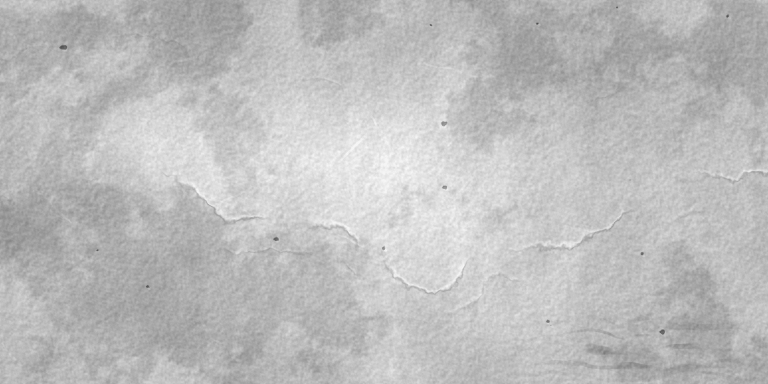
This texture is drawn by a Shadertoy shader. Its source:

```glsl
// Weathered pale plaster: a bright worn centre, darker mottled stains,
// flaking ridges, scratches and pits over a fine side-lit grain.
// Stains are thresholded fbm; the grain is an embossed noise height.
#define BASE_GREY 0.738
#define GLOW_GAIN 0.135
#define CLOUD_GAIN 0.16
#define STAIN_DEPTH 0.085
#define GRAIN_GAIN 0.115
#define GRAIN_SCALE 95.0
#define RIDGE_GAIN 0.13
#define PIT_COUNT 16
#define SCRATCH_COUNT 14

float hash(vec2 p) {
    vec3 q = fract(vec3(p.xyx) * 0.1031);
    q += dot(q, q.yzx + 33.33);
    return fract((q.x + q.y) * q.z);
}

float noise(vec2 p) {
    vec2 i = floor(p), f = fract(p);
    f = f * f * (3.0 - 2.0 * f);
    return mix(mix(hash(i), hash(i + vec2(1, 0)), f.x),
               mix(hash(i + vec2(0, 1)), hash(i + vec2(1, 1)), f.x), f.y);
}

// Zero-centred fractal noise
float fbm(vec2 p, int octaves) {
    float sum = 0.0, gain = 0.5;
    for (int i = 0; i < octaves; i++) {
        sum += gain * (noise(p) - 0.5);
        p = mat2(1.6, 1.2, -1.2, 1.6) * p + 17.3;
        gain *= 0.55;
    }
    return sum;
}

float blob(vec2 p, vec2 centre, vec2 radius) {
    vec2 d = (p - centre) / radius;
    return exp(-dot(d, d));
}

// Height of the flaking plaster edge across the wall
float ridgeLine(float x) {
    return 0.47 + 0.09 * smoothstep(0.0, 0.3, x) - 0.13 * smoothstep(0.35, 0.6, x)
         - 0.20 * smoothstep(0.82, 1.1, x) + 0.12 * smoothstep(1.12, 1.3, x)
         + 0.18 * smoothstep(1.42, 1.85, x);
}

// Dark lower lip with a lit upper lip, broken along its length
float ridge(vec2 p, float offset) {
    vec2 q = p + 0.09 * vec2(fbm(p * 13.0 + 4.0, 5), fbm(p * 13.0 + 31.0, 5));
    float slope = (ridgeLine(q.x + 0.01) - ridgeLine(q.x - 0.01)) / 0.02;
    float d = (q.y - ridgeLine(q.x) - offset) / sqrt(1.0 + slope * slope);
    float broken = smoothstep(0.42, 0.72, noise(p * 8.0 + offset * 90.0));
    float lip = 0.7 * exp(-pow((d - 0.008) / 0.006, 2.0)) - exp(-pow(d / 0.0045, 2.0));
    return lip * broken;
}

float segment(vec2 p, vec2 a, vec2 b) {
    vec2 ab = b - a;
    return length(p - a - ab * clamp(dot(p - a, ab) / dot(ab, ab), 0.0, 1.0));
}

void mainImage(out vec4 fragColor, in vec2 fragCoord) {
    vec2 p = fragCoord / iResolution.y;
    float width = iResolution.x / iResolution.y;
    float pixel = 1.0 / iResolution.y;
    p.x *= 2.0 / width;

    // Broad light and soft clouding
    vec2 w = p + 0.22 * vec2(fbm(p * 3.0, 4), fbm(p * 3.0 + 50.0, 4));
    float glow = blob(w, vec2(1.12, 0.36), vec2(0.45, 0.27))
               + 0.65 * blob(w, vec2(0.85, 0.62), vec2(0.62, 0.20));
    float tone = BASE_GREY + GLOW_GAIN * min(glow, 1.15);
    tone += CLOUD_GAIN * fbm(p * 5.0 + 9.0, 5);
    tone += 0.025 * (noise(p * vec2(38.0, 3.5)) - 0.5);

    // Mottled stains with crumbly borders
    float bias = 0.30 * blob(w, vec2(0.50, 0.25), vec2(0.38, 0.20))
               + 0.28 * blob(w, vec2(1.72, 0.86), vec2(0.35, 0.19))
               + 0.27 * blob(w, vec2(0.82, 0.94), vec2(0.42, 0.13))
               + 0.14 * blob(w, vec2(1.04, 0.60), vec2(0.09, 0.14))
               - 0.10 * glow - 0.06;
    float stain = fbm(w * 4.5 + 21.0, 5) + 0.34 * fbm(p * 34.0, 4) + bias;
    tone -= STAIN_DEPTH * smoothstep(-0.06, 0.13, stain);

    // Plaster edges and the level change beneath them
    float drop = ridgeLine(p.x) - p.y + 0.12 * fbm(p * 14.0, 5);
    tone -= 0.03 * smoothstep(-0.005, 0.02, drop) * (1.0 - smoothstep(0.02, 0.22, drop));
    tone += RIDGE_GAIN * (ridge(p, 0.0) + 0.5 * ridge(p, -0.09) + 0.3 * ridge(p, 0.36));

    // Trowel strokes near the lower right
    float strokes = smoothstep(0.58, 0.85, noise(vec2(p.x * 9.0, p.y * 95.0 + 6.0 * fbm(p * 6.0, 3))));
    tone -= 0.13 * strokes * blob(p, vec2(1.66, 0.09), vec2(0.24, 0.08));

    // Fine grain lit from the upper left
    vec2 q = p * GRAIN_SCALE;
    float relief = fbm(q, 3) - fbm(q + vec2(-0.45, 0.5), 3);
    tone += GRAIN_GAIN * relief + 0.06 * (noise(p * 190.0) - 0.5);
    tone += 0.05 * fbm(p * 45.0 + 70.0, 3);

    // Faint pale scratches
    for (int i = 0; i < SCRATCH_COUNT; i++) {
        float k = float(i);
        vec2 a = vec2(2.0 * hash(vec2(k, 1.7)), hash(vec2(k, 5.1)));
        float angle = mix(-1.2, 1.0, hash(vec2(k, 8.3)));
        vec2 b = a + mix(0.04, 0.17, hash(vec2(k, 3.9))) * vec2(cos(angle), sin(angle));
        float d = segment(p + 0.025 * fbm(p * 18.0, 3), a, b);
        tone += 0.06 * noise(p * 35.0) * (1.0 - smoothstep(0.001, 0.002 + pixel, d));
    }

    // Small dark pits, a few with a chipped bright rim
    for (int i = 0; i < PIT_COUNT; i++) {
        float k = float(i);
        vec2 c = vec2(2.0 * hash(vec2(k, 12.4)), hash(vec2(k, 27.6)));
        float size = mix(0.0015, 0.006, pow(hash(vec2(k, 41.2)), 2.0));
        float d = length((p - c) * vec2(0.8, 1.0)) + 0.008 * fbm(p * 110.0, 2);
        tone += 0.05 * (1.0 - smoothstep(size, size + 0.004, length(p - c - vec2(0.004, -0.004))));
        tone -= 0.33 * (1.0 - smoothstep(size - 0.5 * pixel, size + pixel, d));
    }

    fragColor = vec4(vec3(clamp(tone, 0.0, 0.96)), 1.0);
}
```
